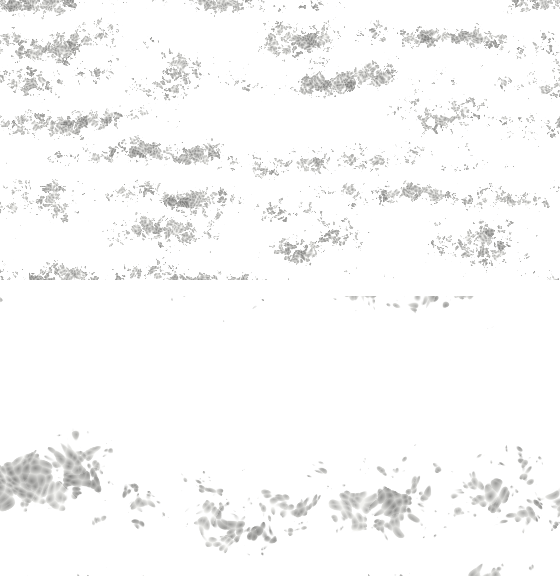
Top, the full canvas; bottom, a detail of the centre.
This texture is drawn by a Shadertoy shader. Its source:

```glsl
vec2 hash2(vec2 c) {
    vec3 q = fract(c.xyx * vec3(0.1031, 0.1030, 0.0973));
    q += dot(q, q.yzx + 33.33);
    return fract((q.xx + q.yz) * q.zy);
}

// Cellular noise: x = distance to the nearest point, y = random value of its cell
vec2 cells(vec2 p) {
    vec2 base = floor(p), nearest = vec2(9.0, 0.0);
    for (int j = -1; j <= 1; j++)
    for (int i = -1; i <= 1; i++) {
        vec2 cell = base + vec2(i, j);
        float d = length(cell + hash2(cell) - p);
        if (d < nearest.x) nearest = vec2(d, hash2(cell + 71.0).x);
    }
    return nearest;
}

// Scattered long streaks and rounder clumps: 1 at a centre, 0 at its rim
float streaks(vec2 p, float aspect) {
    float cover = -2.0;
    for (int i = 0; i < 18; i++) {
        float n = float(i);
        vec2 centre = fract(n * vec2(0.7549, 0.5698) + vec2(0.28, 0.16));
        float stretch = hash2(vec2(n, 5.0)).x;
        vec2 radius = mix(vec2(0.12, 0.075), vec2(0.45, 0.035), stretch);
        vec2 offset = fract(p / vec2(aspect, 1.0) - centre + 0.5) - 0.5;
        offset.x *= aspect;
        cover = max(cover, 1.0 - length(offset / radius));
    }
    return cover;
}

void mainImage(out vec4 fragColor, in vec2 fragCoord) {
    vec2 p = fragCoord / iResolution.y;
    float aspect = iResolution.x / iResolution.y;

    // Gentle waves bend the streaks, small ones roughen the grains
    vec2 bent = p + vec2(0.03 * sin(p.y * 23.0),
                         0.018 * sin(p.x * 7.0 + 1.0) + 0.010 * sin(p.x * 19.0 + p.y * 5.0));
    vec2 rough = p + 0.004 * sin(p.yx * vec2(95.0, 83.0) + 2.0 * sin(p * 57.0));

    // Octaves of cells, each turned to hide the grid
    mat2 turn = mat2(0.8, 0.6, -0.6, 0.8);
    vec2 lump = cells(rough * vec2(8.0, 11.0) + 3.0);
    vec2 grain = cells(turn * rough * 24.0 + 17.0);
    vec2 crumb = cells(turn * turn * rough * 52.0 + 41.0);
    vec2 dust = cells(turn * turn * turn * rough * 110.0 + 89.0);
    float crumbs = 0.35 * lump.x + 0.3 * grain.x + 0.3 * crumb.x + 0.2 * dust.x;

    // Flakes remain where the streak outweighs the gaps between cells
    float depth = 0.5 - crumbs + 0.29 * (streaks(bent, aspect) - 0.49);
    float ink = smoothstep(-0.02, 0.04, depth);

    // Mottled grey, darker in thick flakes and in some grains
    float shade = 0.88 - 0.45 * depth + 0.28 * (dust.x - 0.43)
                - 0.16 * grain.y * grain.y - 0.06 * (crumb.y - 0.5);
    vec3 grey = clamp(shade, 0.5, 0.95) * vec3(1.0, 1.0, 0.988);

    fragColor = vec4(mix(vec3(1.0), grey, ink), 1.0);
}
```
